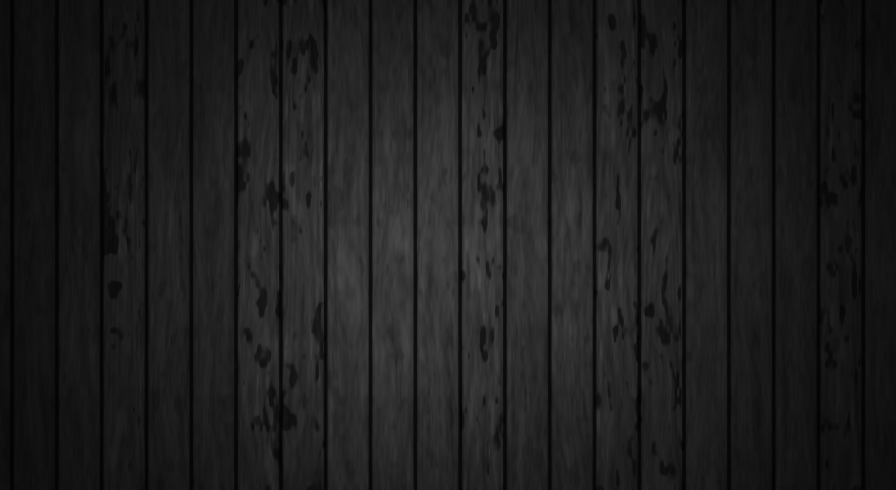
Give the GLSL for this texture, as a WebGL 1 fragment shader.

```glsl
precision highp float;
// Dark vertical wooden planks with fine grain, lit by a soft central glow.

uniform vec2 u_resolution;

#define PLANKS 20.0
#define SEAM_OFFSET 0.0135
#define SEAM_WIDTH 0.035
#define GLOW_CENTER vec2(0.5, 0.47)
#define GLOW_FALLOFF vec2(2.1, 0.8)
#define GLOW_LEVEL 0.178
#define AMBIENT 0.043
#define GRAIN 0.55
#define FLECKS 0.55

float hash(vec2 p) {
  return fract(sin(dot(p, vec2(127.1, 311.7))) * 43758.5453);
}

float noise(vec2 p) {
  vec2 cell = floor(p);
  vec2 f = fract(p);
  f = f * f * (3.0 - 2.0 * f);
  float low = mix(hash(cell), hash(cell + vec2(1.0, 0.0)), f.x);
  float high = mix(hash(cell + vec2(0.0, 1.0)), hash(cell + vec2(1.0, 1.0)), f.x);
  return mix(low, high, f.y);
}

// Layers of noise, each finer across the fibres than along them
float fibres(vec2 p) {
  float sum = 0.0;
  float weight = 0.5;
  for (int i = 0; i < 4; i++) {
    sum += weight * noise(p);
    p = p * vec2(1.9, 2.2) + vec2(17.3, 9.1);
    weight *= 0.62;
  }
  return sum / 1.12;
}

// Growth rings that bend into long arches along the plank
float rings(vec2 p, float seed) {
  float bend = noise(vec2(p.x * 2.0 + seed, p.y * 2.5));
  float arch = (p.x - 0.5) * (p.x - 0.5) * 9.0;
  return 0.5 + 0.5 * sin(6.2832 * (arch + p.y * 3.0 + bend * 3.0 + seed));
}

// Planks whose wood is scarred, three in every eight
float scarred(float id) {
  float k = mod(id, 8.0);
  return max(step(abs(k - 2.0), 0.1), step(abs(k - 5.5), 0.6));
}

void main() {
  vec2 uv = gl_FragCoord.xy / u_resolution;
  float across = (uv.x - SEAM_OFFSET) * PLANKS;
  float id = floor(across);
  vec2 p = vec2(across - id, uv.y);
  float seed = hash(vec2(id, 4.7)) * 40.0;
  float pixel = PLANKS / u_resolution.x;
  float scar = scarred(id);

  // Grain, slightly wavy along the plank
  float wave = 0.25 * (noise(vec2(p.x * 2.0 + seed, p.y * 5.0)) - 0.5);
  vec2 g = vec2(p.x + wave + seed, p.y);
  float grain = fibres(g * vec2(7.0, 7.0));
  float fine = noise(g * vec2(24.0, 40.0) + 31.0);
  float wood = 1.0 + GRAIN * (grain - 0.5) + 0.2 * (fine - 0.5);
  wood += (0.05 + 0.08 * scar) * (rings(p, seed) - 0.5);

  // Short dark flecks, thicker on the scarred planks
  float spots = noise(g * vec2(6.0, 22.0) + 7.0) * 0.65
              + noise(g * vec2(13.0, 55.0) + 3.0) * 0.35;
  float patches = noise(vec2(p.x * 2.0 + seed, p.y * 6.0 + 5.0));
  float fleck = smoothstep(0.6, 0.8, spots + 0.18 * (patches - 0.5));
  wood *= 1.0 - FLECKS * fleck * (0.25 + 0.75 * scar);

  // Pale streaks
  float streak = smoothstep(0.68, 0.9, noise(g * vec2(9.0, 14.0) + 53.0));
  wood += 0.2 * streak * (0.4 + 0.6 * scar);

  // Tone per plank and slow changes along it
  wood *= 0.94 + 0.12 * hash(vec2(id, 1.3));
  wood *= 0.94 + 0.12 * noise(vec2(seed, p.y * 4.0));

  // Dark seam, soft shade beside it and a thin worn edge
  float edge = min(p.x, 1.0 - p.x);
  float gap = 1.0 - smoothstep(SEAM_WIDTH - 0.5 * pixel, SEAM_WIDTH + pixel, edge);
  float shade = exp(-edge * 16.0);
  float worn = exp(-pow((p.x - 0.11) / 0.035, 2.0));
  wood *= (1.0 - 0.3 * shade) * (1.0 - 0.68 * gap);
  wood += 0.1 * worn;

  // Central glow fading to the sides
  vec2 d = (uv - GLOW_CENTER) * 2.0;
  float light = AMBIENT + GLOW_LEVEL * exp(-dot(d * d, GLOW_FALLOFF));

  gl_FragColor = vec4(vec3(clamp(light * wood, 0.0, 1.0)), 1.0);
}
```
